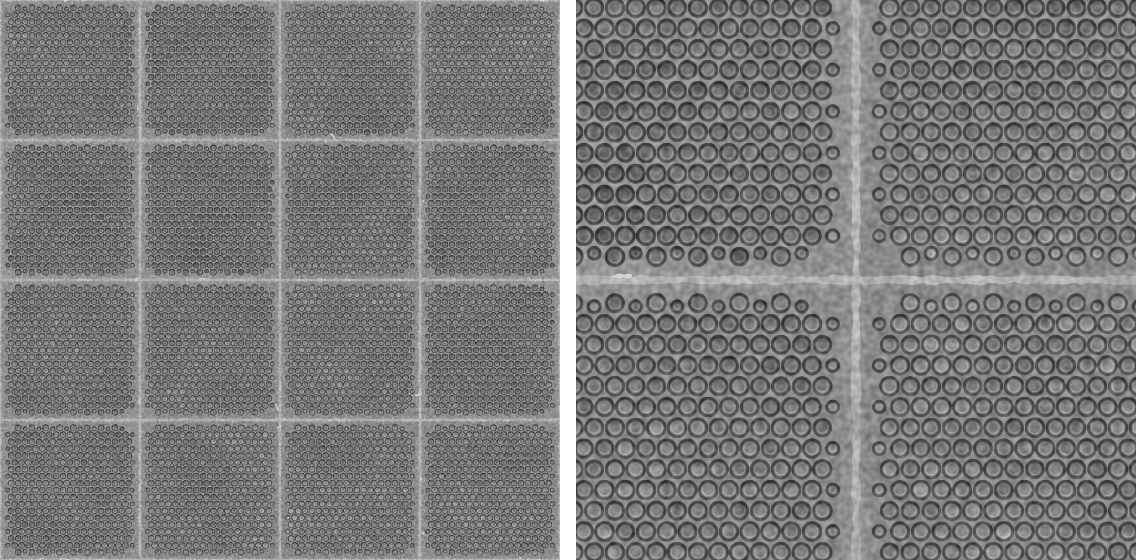
Left, the full canvas; right, a detail of the centre.
Give the GLSL for this pattern, as a Shadertoy shader.

```glsl
const float TILES = 4.0;
const float STUD_PITCH = 0.0494;
const float STUD_RADIUS = 0.0208;
const float SMALL_RADIUS = 0.0142;
const float JOINT_HALF_WIDTH = 0.0095;

float hash(vec2 p) {
    vec3 q = fract(vec3(p.xyx) * vec3(0.1031, 0.103, 0.0973));
    q += dot(q, q.yzx + 33.33);
    return fract((q.x + q.y) * q.z);
}

vec2 gradient(vec2 cell, float period) {
    float angle = 6.2832 * hash(mod(cell, period) + period);
    return vec2(cos(angle), sin(angle));
}

// Gradient noise wrapping over the unit canvas
float noise(vec2 uv, float period) {
    vec2 p = uv * period;
    vec2 i = floor(p), f = p - i;
    vec2 u = f * f * f * (f * (f * 6.0 - 15.0) + 10.0);
    vec2 e = vec2(1.0, 0.0);
    float low = mix(dot(gradient(i, period), f),
                    dot(gradient(i + e.xy, period), f - e.xy), u.x);
    float high = mix(dot(gradient(i + e.yx, period), f - e.yx),
                     dot(gradient(i + e.xx, period), f - e.xx), u.x);
    return mix(low, high, u.y);
}

float band(float dist, float halfWidth, float px) {
    return 1.0 - smoothstep(halfWidth - 0.5 * px, halfWidth + 0.5 * px, abs(dist));
}

// Nearest stud in a staggered field: offset in xy, radius in z, random value in w
vec4 nearestStud(vec2 p, vec2 tile) {
    float row = clamp(round(p.y / STUD_PITCH), -9.0, 9.0);
    float odd = mod(abs(row), 2.0);
    bool outerRow = abs(row) > 8.5;
    float limit = outerRow ? 7.5 : 9.0 - 0.5 * odd;
    float column = round(p.x / STUD_PITCH - 0.5 * odd) + 0.5 * odd;
    column = clamp(column, -limit, limit);

    bool alternate = outerRow && mod(column + 8.5, 2.0) < 0.5;
    bool small = alternate || abs(column) > 8.75;
    vec2 center = vec2(column, row) * STUD_PITCH;
    if (alternate) center.y -= sign(row) * 0.008;
    float random = hash(vec2(column, row) * 2.0 + tile * 47.0 + 60.0);
    float radius = (small ? SMALL_RADIUS : STUD_RADIUS) * mix(0.96, 1.03, random);
    return vec4(p - center, radius, random);
}

float shadeStud(float ground, vec4 stud, float wear, float px) {
    float dist = length(stud.xy) - stud.z;
    float light = stud.y / stud.z;
    float inside = 1.0 - smoothstep(-0.5 * px, 0.5 * px, dist);
    float face = 0.49 + 0.08 * (stud.w - 0.5) - wear;

    // Face with a bright inner lip and a shaded crescent
    float tone = mix(ground, face, inside);
    tone += 0.15 * band(dist + 0.0075, 0.0015, px) * (0.6 - 0.4 * light);
    tone -= 0.1 * inside * smoothstep(0.1, 0.8, light);
    // Dark groove around the stud
    float groove = band(dist, 0.0034, px);
    return mix(tone, 0.25 - 0.3 * wear, groove * (0.82 + 0.12 * light));
}

// Pale chips scattered along the joints
float chips(vec2 uv, float px) {
    float mask = 0.0;
    for (int n = 0; n < 18; n++) {
        float id = float(n);
        float along = hash(vec2(id, 3.0));
        float across = floor(TILES * hash(vec2(id, 11.0))) / TILES;
        across += 0.014 * (hash(vec2(id, 19.0)) - 0.5);
        vec2 center = n % 2 == 0 ? vec2(along, across) : vec2(across, along);
        vec2 delta = uv - center;
        delta -= round(delta);
        float angle = 6.2832 * hash(vec2(id, 29.0));
        vec2 axis = vec2(cos(angle), sin(angle));
        float halfLength = 0.007 * pow(hash(vec2(id, 37.0)), 2.0);
        float reach = clamp(dot(delta, axis), -halfLength, halfLength);
        float dist = length(delta - axis * reach) - 0.0013;
        dist += 0.002 * noise(uv, 200.0);
        mask = max(mask, 1.0 - smoothstep(-0.5 * px, 0.5 * px, dist));
    }
    return mask;
}

void mainImage(out vec4 fragColor, in vec2 fragCoord) {
    vec2 uv = fragCoord / iResolution.xy;
    float canvasPx = 1.0 / min(iResolution.x, iResolution.y);
    float px = TILES * canvasPx;
    vec2 tile = floor(uv * TILES);
    vec2 p = fract(uv * TILES) - 0.5;

    // Uneven concrete and grain
    float tileTone = hash(tile + 5.0) - 0.5;
    float cloud = noise(uv, 7.0) + 0.5 * noise(uv, 19.0);
    float grain = 0.13 * noise(uv, 283.0) + 0.09 * noise(uv, 151.0);
    float ground = 0.555 + 0.03 * tileTone + 0.03 * cloud;
    float wear = 0.05 * tileTone + 0.1 * cloud;
    float tone = shadeStud(ground, nearestStud(p, tile), wear, px);

    // Ragged mortar joints
    vec2 edge = 0.5 - abs(p);
    float ragged = 0.006 * noise(uv, 61.0) + 0.006 * noise(uv, 149.0);
    float joint = min(edge.x, edge.y) + ragged;
    tone += 0.025 * (1.0 - smoothstep(0.01, 0.035, joint));
    float mortar = 0.70 + 0.07 * noise(uv, 37.0);
    tone = mix(tone, mortar, band(joint, JOINT_HALF_WIDTH, px));

    tone = mix(tone + grain, 0.85, 0.9 * chips(uv, canvasPx));
    fragColor = vec4(vec3(clamp(tone, 0.0, 1.0)), 1.0);
}
```
